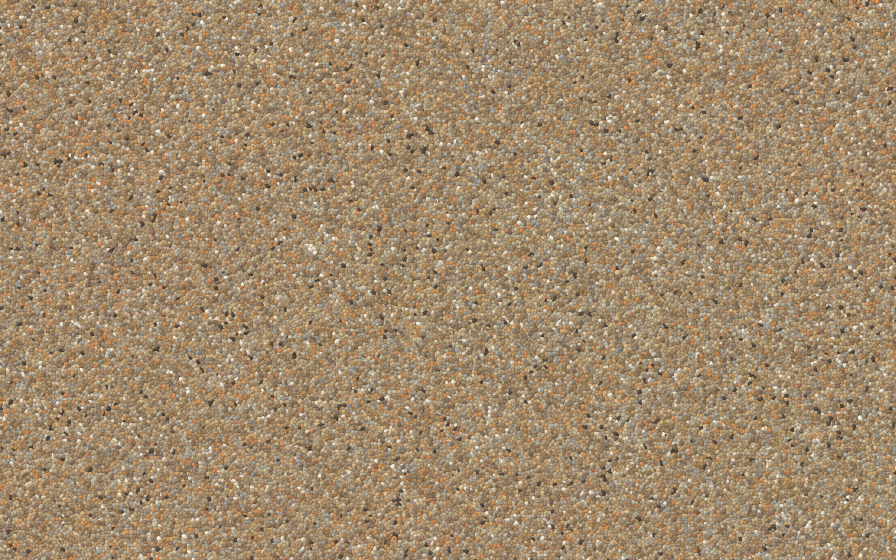
Write a WebGL 2 fragment shader that draws this texture.

```glsl
#version 300 es
precision highp float;
precision highp int;

uniform vec2 u_resolution;
out vec4 fragColor;

const float GRAINS_PER_HEIGHT = 172.0;
const int SAMPLES = 2;

// Integer hash, free of visible clumps between neighbouring cells
vec3 hash3(vec2 cell, uint seed) {
    uvec3 v = uvec3(uvec2(ivec2(cell) + 4096), seed) * 1664525u + 1013904u;
    v += v.yzx * v.zxy;
    v ^= v >> 16u;
    v += v.yzx * v.zxy;
    return vec3(v >> 8u) / 16777216.0;
}

mat2 rotation(float angle) {
    float c = cos(angle), s = sin(angle);
    return mat2(c, s, -s, c);
}

// Distance to a grain centre, stretched along a random direction
float grainDistance(vec2 offset, vec3 shape) {
    vec2 q = rotation(shape.x * 6.2832) * offset;
    q *= mix(vec2(1.0), vec2(0.75, 1.3), shape.y);
    return length(q) / mix(0.72, 1.32, shape.z);
}

// Mineral colours, chosen by their share of the sand
vec3 mineralColor(float pick) {
    if (pick < 0.29) return vec3(0.61, 0.53, 0.43);
    if (pick < 0.47) return vec3(0.70, 0.61, 0.47);
    if (pick < 0.62) return vec3(0.68, 0.54, 0.37);
    if (pick < 0.76) return vec3(0.57, 0.46, 0.33);
    if (pick < 0.90) return vec3(0.67, 0.63, 0.55);
    return vec3(0.51, 0.43, 0.35);
}

// Adds the rare pale, rusty, grey and dark grains
vec3 grainColor(vec2 cell) {
    vec3 h = hash3(cell, 71u);
    vec3 color = mineralColor(h.x) * mix(0.93, 1.07, h.y);
    if (h.z < 0.016) color = vec3(0.30, 0.26, 0.23);
    else if (h.z < 0.042) color = vec3(0.82, 0.78, 0.71);
    else if (h.z < 0.085) color = vec3(0.73, 0.50, 0.31);
    else if (h.z < 0.115) color = vec3(0.57, 0.56, 0.54);
    return color;
}

// Cellular grains with soft gaps and light from the upper left
vec3 sand(vec2 p) {
    vec2 base = floor(p);
    vec2 nearestCell = base;
    vec2 nearestOffset = vec2(0.0);
    float nearest = 9.0, second = 9.0;
    for (int y = -1; y <= 1; y++) {
        for (int x = -1; x <= 1; x++) {
            vec2 cell = base + vec2(x, y);
            vec2 offset = p - cell - hash3(cell, 5u).xy;
            float d = grainDistance(offset, hash3(cell, 29u));
            if (d < nearest) {
                second = nearest;
                nearest = d;
                nearestCell = cell;
                nearestOffset = offset;
            } else {
                second = min(second, d);
            }
        }
    }
    float body = smoothstep(0.0, 0.45, second - nearest);
    float light = clamp(dot(nearestOffset, vec2(-0.6, 0.8)), -0.6, 0.6);
    return grainColor(nearestCell) * (mix(0.88, 1.11, body) + 0.26 * light);
}

// Broad, faint drift between olive and reddish sand
float toneDrift(vec2 p) {
    float drift = sin(p.x * 3.1 + 1.7 * sin(p.y * 2.3));
    drift += 0.7 * sin(p.y * 7.3 + 1.3 * sin(p.x * 4.7) + 2.0);
    return drift / 1.7;
}

void main() {
    // Average subsamples to smooth grain edges
    vec3 color = vec3(0.0);
    for (int j = 0; j < SAMPLES; j++) {
        for (int i = 0; i < SAMPLES; i++) {
            vec2 shift = (vec2(i, j) + 0.5) / float(SAMPLES) - 0.5;
            vec2 p = (gl_FragCoord.xy + shift) / u_resolution.y;
            color += sand(p * GRAINS_PER_HEIGHT);
        }
    }
    color /= float(SAMPLES * SAMPLES);

    float drift = toneDrift(gl_FragCoord.xy / u_resolution.y);
    color *= 1.0 + drift * vec3(0.007, -0.006, -0.009);
    fragColor = vec4(clamp(color, 0.0, 1.0), 1.0);
}
```
